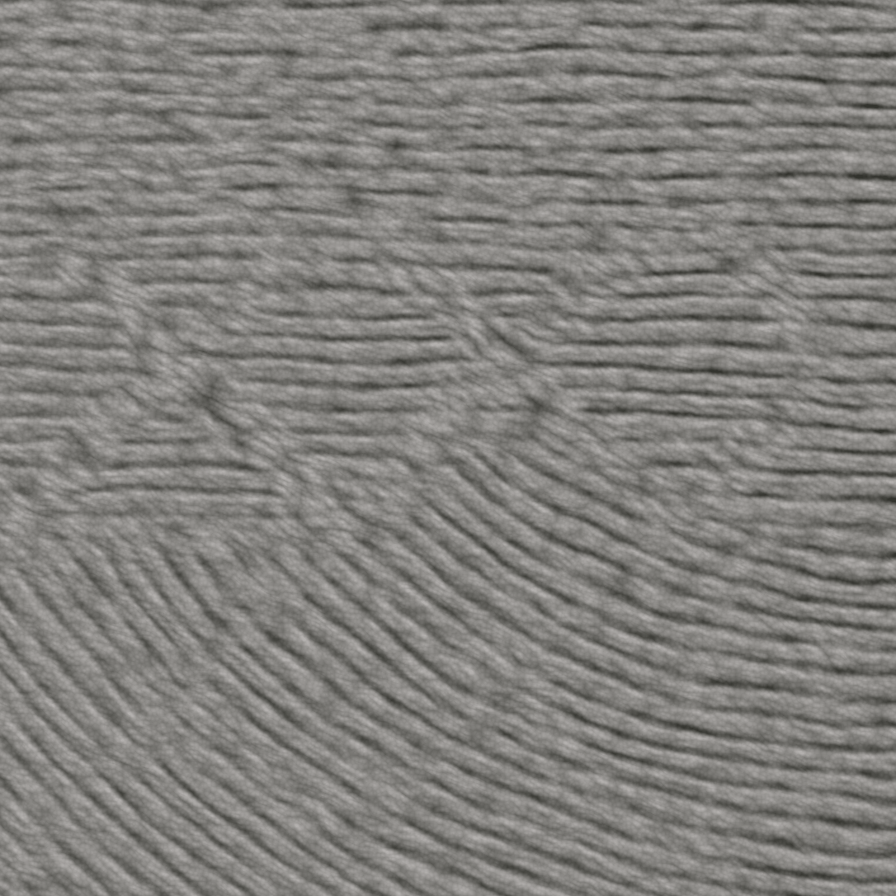
A three.js fragment shader for this texture:

```glsl
// Combed grey clay: level grooves above, arcs sweeping in from the lower left,
// and a lattice of wrinkled diagonal bands that breaks the grooves into lenses.
// Cosine grooves are warped by layered sines and interrupted by cellular noise.
varying vec2 vUv;

const float TAU = 6.2831853;
const float MEAN_CELL = 0.44;
const vec3 SHADOW = vec3(0.27, 0.27, 0.25);
const vec3 HIGHLIGHT = vec3(0.63, 0.62, 0.61);

vec2 hash2(vec2 cell) {
  vec2 k = vec2(dot(cell, vec2(127.1, 311.7)), dot(cell, vec2(269.5, 183.3)));
  return fract(sin(k) * 43758.5);
}

// Distance to the nearest scattered point, one point per unit cell
float cellular(vec2 p) {
  vec2 base = floor(p);
  vec2 f = fract(p);
  float nearest = 2.0;
  for (int j = -1; j <= 1; j++) {
    for (int i = -1; i <= 1; i++) {
      vec2 offset = vec2(float(i), float(j));
      vec2 d = offset + hash2(base + offset) - f;
      nearest = min(nearest, dot(d, d));
    }
  }
  return sqrt(nearest);
}

// Smooth wandering value, about -1 to 1
float layeredSines(vec2 p) {
  float sum = 0.0;
  float amplitude = 0.55;
  for (int i = 0; i < 4; i++) {
    sum += amplitude * sin(p.x + 1.7 * sin(p.y + float(i)));
    p = mat2(0.8, 0.6, -0.6, 0.8) * p * 1.8 + 2.3;
    amplitude *= 0.55;
  }
  return sum;
}

// Relief tone of parallel grooves; across counts rows, along is a length
float grooves(float across, float along, float depth, float sharpness) {
  float row = across + 0.25 * layeredSines(vec2(along * 9.0, across * 0.45));
  float presence = 1.0 - smoothstep(0.4, 0.95, cellular(vec2(along * 10.0, row * 1.1)));
  float trough = pow(0.5 + 0.5 * cos(TAU * row), sharpness);
  float ridge = pow(0.5 + 0.5 * cos(TAU * (row - 0.28)), 3.0);
  float streak = MEAN_CELL - cellular(vec2(along * 24.0, row * 2.8));
  return 0.09 * ridge + 0.13 * streak - depth * (0.25 + 0.75 * presence) * trough;
}

// Ragged creases of the given length and width counts, running down to the right
float wrinkles(vec2 p, float tilt, vec2 density) {
  vec2 dir = vec2(cos(tilt), -sin(tilt));
  vec2 q = vec2(dot(p, dir), dot(p, vec2(-dir.y, dir.x)));
  q.y += 0.006 * layeredSines(p * 34.0);
  return MEAN_CELL - cellular(q * density);
}

// Soft repeating stripe
float band(float coord, float period, float halfWidth) {
  float d = abs(fract(coord / period + 0.5) - 0.5) * period;
  return 1.0 - smoothstep(halfWidth * 0.35, halfWidth, d);
}

// Two crossing families of stripes
float lattice(vec2 p, float slope, float period, float halfWidth) {
  float falling = band(p.x * slope + p.y - 0.80, period, halfWidth);
  float rising = band(p.x * slope - p.y + 0.40, period, halfWidth);
  return max(falling, rising * 0.85);
}

void main() {
  vec2 p = vUv;
  vec2 warped = p + 0.014 * vec2(layeredSines(p * 12.0), layeredSines(p.yx * 15.0 + 4.0));

  // Level grooves, crisper and deeper to the right
  float depth = mix(0.15, 0.28, smoothstep(0.1, 1.0, p.x));
  float sharpness = mix(2.6, 4.5, p.x);
  float level = grooves((1.05 - p.y) * (39.0 - 3.0 * p.x), p.x, depth, sharpness);

  // Arcs about a centre beyond the upper right
  vec2 toCentre = vec2(1.0, 1.05) - p;
  float arcAngle = atan(toCentre.x, toCentre.y);
  float arcs = grooves(length(toCentre) * 36.0, arcAngle, mix(0.14, 0.24, p.x), 2.9);

  float border = 0.40 + 0.11 * smoothstep(0.38, 0.55, p.x) - 0.10 * smoothstep(0.6, 0.85, p.x);
  float upper = smoothstep(-0.04, 0.04, warped.y - border);
  float relief = mix(arcs, level, upper);

  // Large diamonds across the middle, flat small lenses near the top
  float top = smoothstep(0.70, 0.77, warped.y);
  float diamonds = lattice(warped, 1.0, 0.37, 0.062) * mix(0.45, 1.0, upper);
  float lenses = lattice(warped, 0.45, 0.078, 0.021) * 0.75;
  float edgeFade = 1.0 - 0.7 * smoothstep(0.84, 0.97, p.x);
  float broken = mix(diamonds, lenses, top) * edgeFade;
  float seam = 1.0 - smoothstep(0.0, 0.05, abs(warped.y - border));
  broken = max(broken, 0.6 * seam * (1.0 - smoothstep(0.5, 0.8, p.x)));

  // Wrinkles fill the bands and roughen the rest; flatter ones lie near the top
  float steep = wrinkles(p, 0.55, vec2(22.0, 80.0));
  float flatter = wrinkles(p, 0.15, vec2(22.0, 80.0));
  float crease = mix(steep, flatter, top);
  float fineCrease = wrinkles(p + 3.0, 0.35, vec2(48.0, 150.0));
  relief = mix(relief, 0.005 + 0.34 * crease, broken * 0.85);
  relief += 0.06 * crease + 0.13 * fineCrease;

  // Fine grain
  float grain = 0.08 * (MEAN_CELL - cellular(p * 190.0));
  float tone = 0.522 + relief + grain;

  float light = clamp((tone - 0.27) / 0.36, -0.2, 1.2);
  gl_FragColor = vec4(mix(SHADOW, HIGHLIGHT, light), 1.0);
}
```
